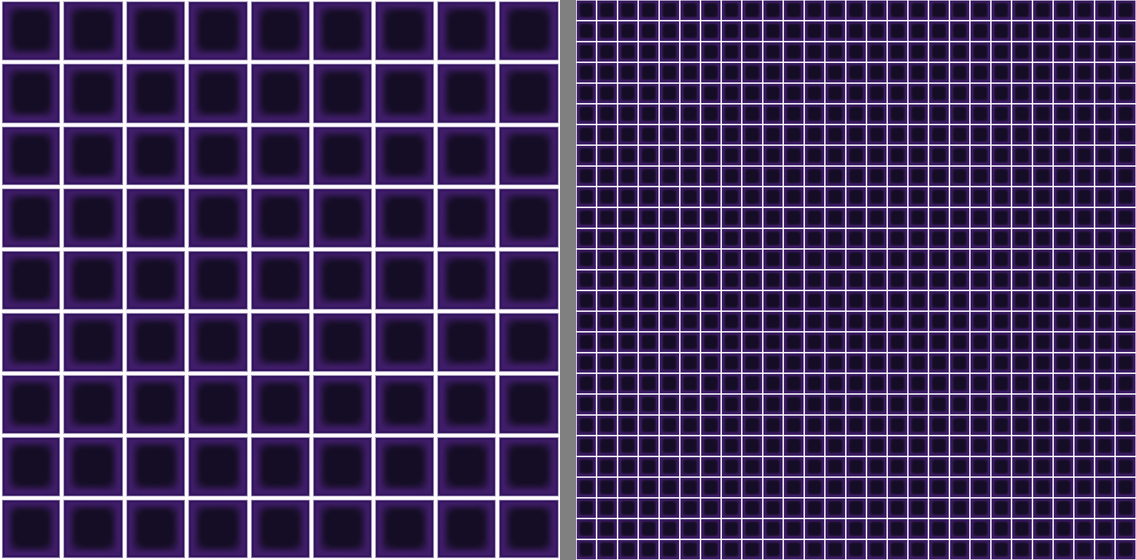
Left: one tile. Right: repeated 3 by 3.
This pattern is drawn by a WebGL 2 fragment shader. Its source:

```glsl
#version 300 es
precision highp float;

uniform vec2 u_resolution;
out vec4 fragColor;

const float CELLS = 9.0;
const vec3 CORE_COLOR = vec3(0.082, 0.052, 0.145);
const vec3 GLOW_COLOR = vec3(0.255, 0.115, 0.420);
const vec3 RIM_COLOR = vec3(0.170, 0.050, 0.350);
const vec3 LINE_COLOR = vec3(0.995, 0.985, 1.000);

float hash(vec2 p) {
    vec3 q = fract(p.xyx * vec3(0.1031, 0.1030, 0.0973));
    q += dot(q, q.yzx + 33.33);
    return fract((q.x + q.y) * q.z);
}

vec2 gradientAt(vec2 node, float period) {
    float angle = 6.28319 * hash(mod(node, period) + 7.0);
    return vec2(cos(angle), sin(angle));
}

// Gradient noise that wraps after a whole number of nodes
float wrappedNoise(vec2 p, float period) {
    vec2 i = floor(p);
    vec2 f = fract(p);
    vec2 u = f * f * f * (f * (f * 6.0 - 15.0) + 10.0);
    float a = dot(gradientAt(i, period), f);
    float b = dot(gradientAt(i + vec2(1, 0), period), f - vec2(1, 0));
    float c = dot(gradientAt(i + vec2(0, 1), period), f - vec2(0, 1));
    float d = dot(gradientAt(i + vec2(1, 1), period), f - vec2(1, 1));
    return mix(mix(a, b, u.x), mix(c, d, u.x), u.y);
}

// Signed offset from the nearest line, whose place shifts slightly
float lineOffset(float x, float axis, float period, float jitter) {
    float index = floor(x + 0.5);
    float shift = hash(vec2(mod(index, period) + 3.0, axis)) - 0.5;
    return x - index - jitter * shift;
}

float smoothMin(float a, float b, float radius) {
    float h = max(radius - abs(a - b), 0.0) / radius;
    return min(a, b) - 0.25 * h * h * radius;
}

// Soft white stroke, never sharper than one pixel
float stroke(float dist, float halfWidth, float softness, float pixel) {
    float blur = max(softness, pixel * 0.7);
    return 1.0 - smoothstep(halfWidth - blur, halfWidth + blur, dist);
}

// Inner glow, broken by a darker rim beside the line
vec3 tileColor(float dist, float roundedDist, float strength) {
    float glow = strength * (1.0 - smoothstep(0.075, 0.255, roundedDist));
    vec3 color = mix(CORE_COLOR, GLOW_COLOR, glow);
    float rim = 1.0 - smoothstep(0.045, 0.085, dist);
    return mix(color, RIM_COLOR, rim);
}

void main() {
    vec2 grid = gl_FragCoord.xy / u_resolution * CELLS;
    float pixel = CELLS / min(u_resolution.x, u_resolution.y);

    vec2 offset = vec2(lineOffset(grid.x, 1.0, CELLS, 0.018),
                       lineOffset(grid.y, 2.0, CELLS, 0.018));
    vec2 side = abs(offset);
    float dist = min(side.x, side.y);

    // The glow is a little weaker below each horizontal line
    float topFade = 0.022 * smoothstep(0.0, 0.1, -offset.y);
    float roundedDist = smoothMin(side.x, side.y + topFade, 0.16);
    float strength = 0.97 + 0.08 * wrappedNoise(grid, CELLS);

    vec3 color = tileColor(dist, roundedDist, strength);
    color = mix(color, LINE_COLOR, stroke(dist, 0.034, 0.017, pixel));
    fragColor = vec4(color, 1.0);
}
```
